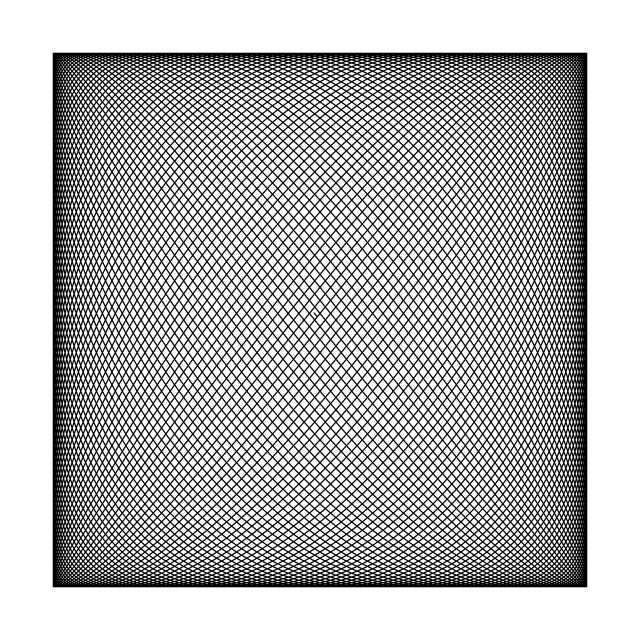
A WebGL 2 fragment shader for this pattern:

```glsl
#version 300 es
precision highp float;

uniform vec2 u_resolution;
out vec4 fragColor;

const float PI = 3.14159265;
const float HALF_SIZE = 0.416667;
const float LINE_WIDTH = 0.00195;
const vec2 LOBES = vec2(79.0, 64.0);
const int GRID = 4;

float strokeCoverage(float dist, float width, float blur) {
    return clamp((0.5 * width - dist) / blur + 0.5, 0.0, 1.0);
}

float segmentDistance(vec2 p, vec2 a, vec2 b) {
    vec2 ab = b - a;
    float h = clamp(dot(p - a, ab) / dot(ab, ab), 0.0, 1.0);
    return length(p - a - ab * h);
}

float boxDistance(vec2 p, float halfSize) {
    vec2 q = abs(p) - halfSize;
    return length(max(q, 0.0)) + min(max(q.x, q.y), 0.0);
}

// Distance to the closed Lissajous curve: in arcsine space its two
// families of strands become evenly spaced straight lines.
float lissajousDistance(vec2 p, float amplitude, vec2 lobes) {
    vec2 s = clamp(p / amplitude, -0.9999, 0.9999);
    vec2 phase = lobes * asin(s) / PI;
    vec2 slope = lobes / (PI * amplitude * sqrt(1.0 - s * s));
    vec2 families = vec2(phase.x - phase.y, phase.x + phase.y);
    vec2 offset = abs(fract(families) - 0.5);
    return min(offset.x, offset.y) / length(slope);
}

float ink(vec2 p, float blur) {
    float edge = boxDistance(p, HALF_SIZE);
    float mesh = strokeCoverage(lissajousDistance(p, HALF_SIZE, LOBES), LINE_WIDTH, blur);

    // Turning points overlap into a solid rim
    float rim = strokeCoverage(abs(edge), LINE_WIDTH, blur);
    float inside = clamp(0.5 - edge / blur, 0.0, 1.0);

    // Loose strand end near the centre
    float strand = segmentDistance(p, vec2(-0.0092, 0.0110), vec2(-0.0045, 0.0054));
    float tip = strokeCoverage(strand, LINE_WIDTH, blur);
    return max(max(mesh * inside, rim), tip);
}

void main() {
    float pixel = 1.0 / min(u_resolution.x, u_resolution.y);
    vec2 center = (gl_FragCoord.xy - 0.5 * u_resolution) * pixel;

    // Supersample so the dense borders resolve evenly
    float total = 0.0;
    for (int j = 0; j < GRID; j++) {
        for (int i = 0; i < GRID; i++) {
            vec2 jitter = (vec2(i, j) + 0.5) / float(GRID) - 0.5;
            total += ink(center + jitter * pixel, pixel / float(GRID));
        }
    }
    float coverage = total / float(GRID * GRID);
    fragColor = vec4(vec3(1.0 - coverage), 1.0);
}
```
